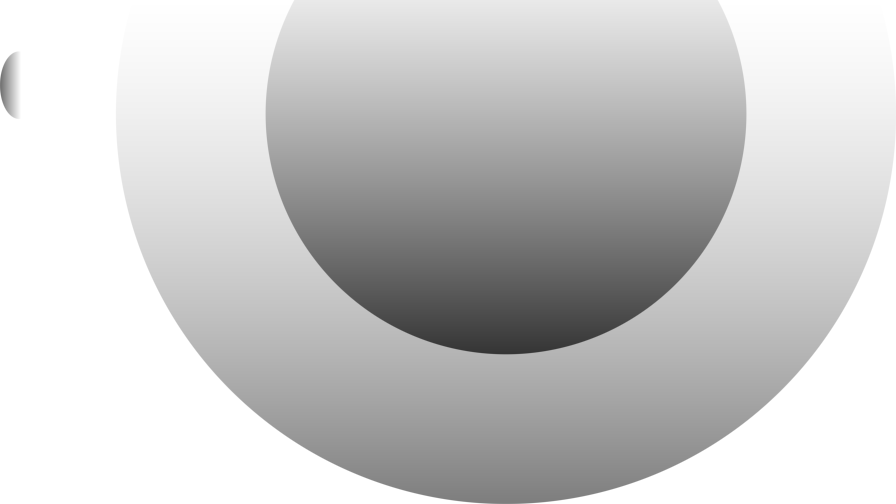
This background is drawn by a WebGL 2 fragment shader. Its source:

```glsl
#version 300 es
precision highp float;

uniform vec2 u_resolution;
out vec4 fragColor;

// Lengths are in canvas heights, origin at the lower left.
#define DISC_CENTER vec2(1.004, 0.774)
#define OUTER_RADIUS 0.774
#define INNER_RADIUS 0.477
#define BUTTON_CENTER vec2(0.038, 0.831)
#define BUTTON_RADII vec2(0.038, 0.067)
// Shade at the top, then linear and quadratic darkening downwards.
#define OUTER_RAMP vec3(1.0, 0.20, 0.31)
#define INNER_RAMP vec3(0.915, 0.82, 0.27)
#define BUTTON_DARK 0.42

float circleDistance(vec2 p, float radius) {
    return length(p) - radius;
}

// First-order distance to an ellipse, good near its edge.
float ellipseDistance(vec2 p, vec2 radii) {
    float scaled = length(p / radii);
    float slope = length(p / (radii * radii));
    return scaled * (scaled - 1.0) / max(slope, 0.0001);
}

float coverage(float dist, float pixel) {
    return 1.0 - smoothstep(-0.75 * pixel, 0.75 * pixel, dist);
}

float rampShade(vec3 ramp, float depth) {
    return ramp.x - depth * (ramp.y + ramp.z * depth);
}

void main() {
    float pixel = 1.0 / u_resolution.y;
    vec2 p = gl_FragCoord.xy * pixel;
    float depth = 1.0 - p.y;
    float shade = 1.0;

    // Nested discs with vertical gradients
    vec2 fromDisc = p - DISC_CENTER;
    float outerMask = coverage(circleDistance(fromDisc, OUTER_RADIUS), pixel);
    float innerMask = coverage(circleDistance(fromDisc, INNER_RADIUS), pixel);
    shade = mix(shade, rampShade(OUTER_RAMP, depth), outerMask);
    shade = mix(shade, rampShade(INNER_RAMP, depth), innerMask);

    // Small oval fading to white on its right side
    vec2 fromButton = p - BUTTON_CENTER;
    float fade = clamp(p.x / (1.1 * BUTTON_RADII.x), 0.0, 1.0);
    float buttonMask = coverage(ellipseDistance(fromButton, BUTTON_RADII), pixel);
    shade = mix(shade, mix(BUTTON_DARK, 1.0, fade), buttonMask);

    fragColor = vec4(vec3(shade), 1.0);
}
```
